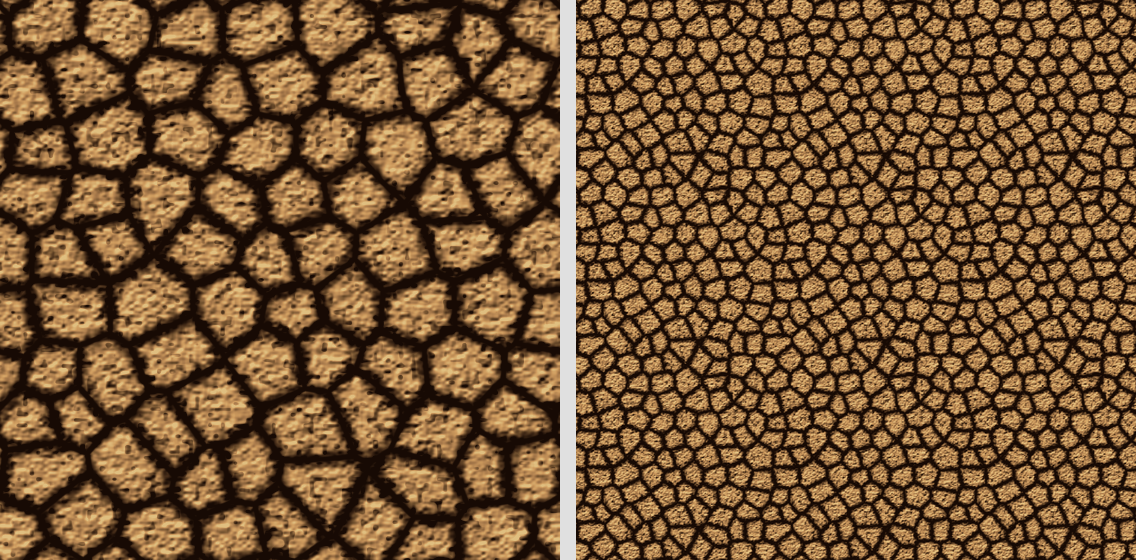
Left, the tile; right, the same tile 3 across and 3 down.
This texture is drawn by a Shadertoy shader. Its source:

```glsl
const vec2 GRID = vec2(8.0, 10.0);         // cells per canvas, even row count
const float JITTER = 0.62;                 // scatter of the cell centres
const float BRICK_SHIFT = 0.25;            // sideways shift of alternate rows
const float WARP = 0.005;                  // gentle bending of the cracks
const float CRACK_WIDTH = 0.0046;          // half width of the dark core
const float RIM_START = 0.002;
const float RIM_END = 0.024;
const float RIM_ROUGHNESS = 0.010;
const vec2 GRAIN_FREQ = vec2(62.0, 84.0);
const vec2 LIGHT_STEP = vec2(-0.0022, 0.0038);
const float RELIEF_GAIN = 7.0;
const float PIT_DEPTH = 1.9;
const float FACE_TONE = 3.65;              // position of the plates in the ramp

const vec3 RAMP[6] = vec3[6](
    vec3(0.09, 0.04, 0.015), vec3(0.28, 0.18, 0.10), vec3(0.46, 0.33, 0.19),
    vec3(0.65, 0.47, 0.29), vec3(0.81, 0.61, 0.37), vec3(0.88, 0.75, 0.50));

vec2 hash2(vec2 p) {
    uvec2 q = uvec2(ivec2(p)) * uvec2(1597334673u, 3812015801u);
    uint n = (q.x ^ q.y) * 1597334673u;
    n = (n ^ (n >> 15)) * 2246822519u;
    n ^= n >> 13;
    return vec2(n & 65535u, n >> 16) / 65535.0;
}

// Value noise that wraps after freq cells
float noise(vec2 uv, vec2 freq, float seed) {
    vec2 p = uv * freq;
    vec2 i = floor(p), f = fract(p);
    f = f * f * (3.0 - 2.0 * f);
    vec2 a = mod(i, freq) + seed, b = mod(i + 1.0, freq) + seed;
    return mix(mix(hash2(a).x, hash2(vec2(b.x, a.y)).x, f.x),
               mix(hash2(vec2(a.x, b.y)).x, hash2(b).x, f.x), f.y);
}

float grainHeight(vec2 uv) {
    return 0.6 * noise(uv, GRAIN_FREQ, 300.0)
         + 0.4 * noise(uv, GRAIN_FREQ * 2.0, 700.0);
}

vec2 cellCentre(vec2 id) {
    vec2 cell = mod(id, GRID);
    vec2 offset = (hash2(cell + 40.0) - 0.5) * JITTER;
    offset.x += BRICK_SHIFT * (2.0 * mod(cell.y, 2.0) - 1.0);
    return (id + 0.5 + offset) / GRID;
}

// Distance to the nearest border between cells
float crackDistance(vec2 uv) {
    vec2 base = floor(uv * GRID);
    vec2 nearest = vec2(9.0);
    for (int y = -2; y <= 2; y++)
    for (int x = -2; x <= 2; x++) {
        vec2 r = cellCentre(base + vec2(x, y)) - uv;
        if (dot(r, r) < dot(nearest, nearest)) nearest = r;
    }
    float d = 1.0;
    for (int y = -3; y <= 3; y++)
    for (int x = -3; x <= 3; x++) {
        vec2 r = cellCentre(base + vec2(x, y)) - uv;
        vec2 between = r - nearest;
        if (dot(between, between) > 1e-7)
            d = min(d, dot(0.5 * (r + nearest), normalize(between)));
    }
    return d;
}

vec3 ramp(float t) {
    vec3 col = RAMP[0];
    for (int i = 1; i < 6; i++)
        col = mix(col, RAMP[i], clamp(t - float(i - 1), 0.0, 1.0));
    return col;
}

void mainImage(out vec4 fragColor, in vec2 fragCoord) {
    vec2 uv = fragCoord / iResolution.xy;

    // Plates separated by cracks
    vec2 bend = vec2(noise(uv, vec2(14.0), 100.0), noise(uv, vec2(14.0), 200.0)) - 0.5;
    float d = crackDistance(uv + WARP * bend);

    // Embossed grain and small dark pits
    float relief = RELIEF_GAIN * (grainHeight(uv) - grainHeight(uv + LIGHT_STEP));
    float pits = smoothstep(0.62, 0.88, noise(uv, vec2(88.0, 104.0), 500.0));
    float patches = noise(uv, vec2(22.0), 900.0) - 0.5;

    // Ragged shaded rim with a clean dark core
    float rough = noise(uv, vec2(96.0), 1200.0) - 0.5;
    float rim = smoothstep(RIM_START, RIM_END, d + RIM_ROUGHNESS * (rough + 0.5 * patches));
    float core = smoothstep(CRACK_WIDTH - 0.002, CRACK_WIDTH + 0.002, d);
    float tone = FACE_TONE * rim + 0.5 * patches * rim;
    tone += (relief - PIT_DEPTH * pits) * mix(0.45, 1.0, rim);
    tone = max(tone, 0.0) * core;

    fragColor = vec4(ramp(tone), 1.0);
}
```
